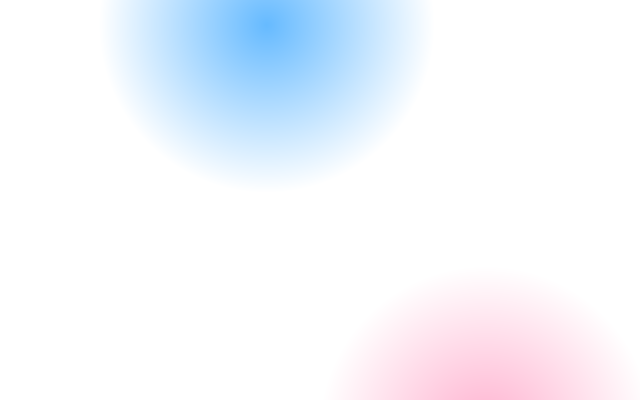
This background is drawn by a WebGL 2 fragment shader. Its source:

```glsl
#version 300 es
precision highp float;

uniform vec2 u_resolution;
out vec4 fragColor;

// Linear falloff from 1 at the centre to 0 at the radius
float glow(vec2 p, vec2 centre, float radius) {
    return clamp(1.0 - distance(p, centre) / radius, 0.0, 1.0);
}

void main() {
    // Canvas heights, origin at the lower left
    vec2 p = gl_FragCoord.xy / u_resolution.y;

    vec3 white = vec3(1.0);
    vec3 skyBlue = vec3(0.40, 0.73, 1.0);
    vec3 rosePink = vec3(1.0, 0.69, 0.81);

    // Blue glow near the top, pink glow rising from below the lower edge
    vec3 colour = mix(white, skyBlue, glow(p, vec2(0.667, 0.9375), 0.42));
    colour = mix(colour, rosePink, glow(p, vec2(1.215, -0.083), 0.418));

    fragColor = vec4(colour, 1.0);
}
```
